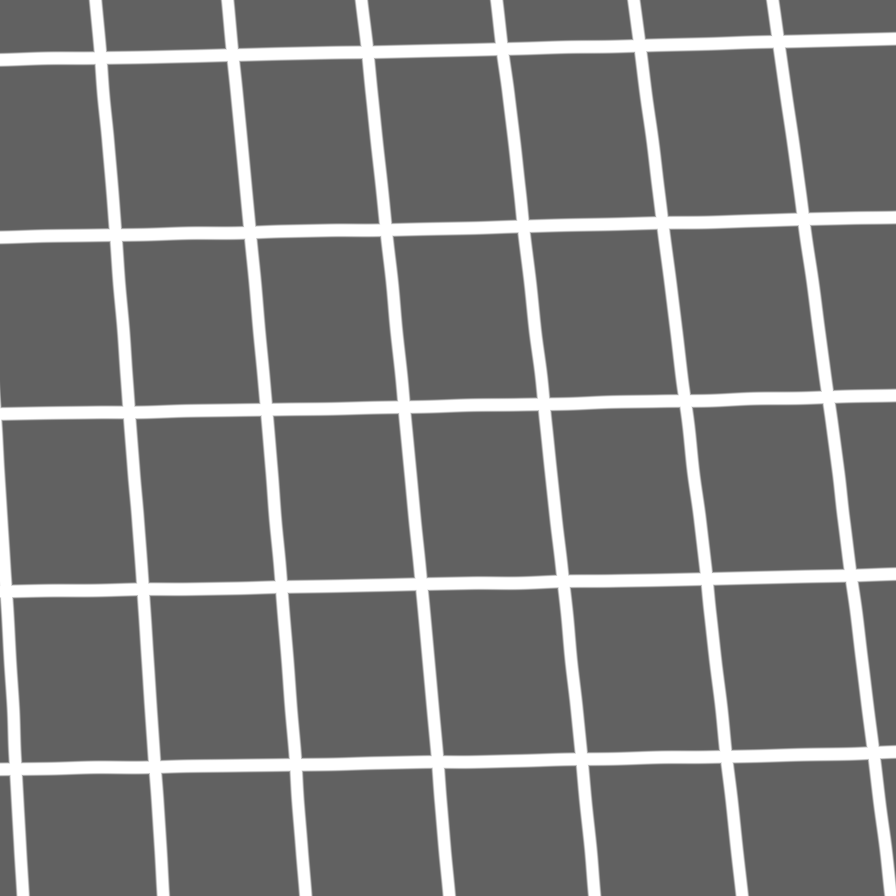
Write a Shadertoy shader that draws this pattern.

```glsl
// White grid lines on flat grey, seen slightly askew: about six columns by five rows.
// Each pixel is mapped to fractional column and row numbers, and the distance to the
// nearest whole number draws the line. Value noise adds a faint wobble.

#define GROUND vec3(0.38)
#define LINE_COLOR vec3(1.0)
#define COLUMN_WIDTH 0.0140
#define ROW_WIDTH 0.0143
#define COLUMN_GROWTH 0.0062  // widening of columns to the right
#define COLUMN_BOW 0.0033     // sideways bulge at mid height
#define ROW_BOW 0.0014        // sag at mid width
#define WOBBLE 0.0012
#define WOBBLE_RATE 19.0
#define SOFTNESS 0.0016

float hash(vec2 p) {
    vec3 q = fract(vec3(p.xyx) * 0.1031);
    q += dot(q, q.yzx + 33.33);
    return fract((q.x + q.y) * q.z);
}

// Smooth noise from -0.5 to 0.5 along one line
float lineNoise(float along, float id) {
    float cell = floor(along);
    float f = smoothstep(0.0, 1.0, along - cell);
    return mix(hash(vec2(cell, id)), hash(vec2(cell + 1.0, id)), f) - 0.5;
}

float bow(float t) {
    return 4.0 * t * (1.0 - t);
}

// Coverage of the line nearest to a fractional index
float lineMask(float index, float spacing, float width, float along, float seed) {
    float id = round(index);
    float offset = (index - id) * spacing;
    offset += WOBBLE * lineNoise(along * WOBBLE_RATE, id + seed);
    float soft = max(SOFTNESS, 0.8 / min(iResolution.x, iResolution.y));
    return smoothstep(-soft, soft, 0.5 * width - abs(offset));
}

void mainImage(out vec4 fragColor, in vec2 fragCoord) {
    vec2 uv = fragCoord / iResolution.xy;
    float across = uv.x;
    float down = 1.0 - uv.y;

    // Columns lean right and spread toward the bottom
    float firstColumn = mix(0.1068, 0.1823, down) + COLUMN_BOW * bow(down);
    float columnStep = mix(0.1465, 0.1576, down);
    float s = (across - firstColumn) / columnStep;
    float column = 2.0 * s / (1.0 + sqrt(1.0 + 4.0 * COLUMN_GROWTH * s));
    float columnSpacing = columnStep * (1.0 + 2.0 * COLUMN_GROWTH * column);

    // Rows rise gently to the right
    float firstRow = mix(0.0664, 0.0430, across) + ROW_BOW * bow(across);
    float rowStep = mix(0.1980, 0.1992, across);
    float row = (down - firstRow) / rowStep;

    float columns = lineMask(column, columnSpacing, COLUMN_WIDTH, down, 17.0);
    float rows = lineMask(row, rowStep, ROW_WIDTH, across, 53.0);
    fragColor = vec4(mix(GROUND, LINE_COLOR, max(columns, rows)), 1.0);
}
```
